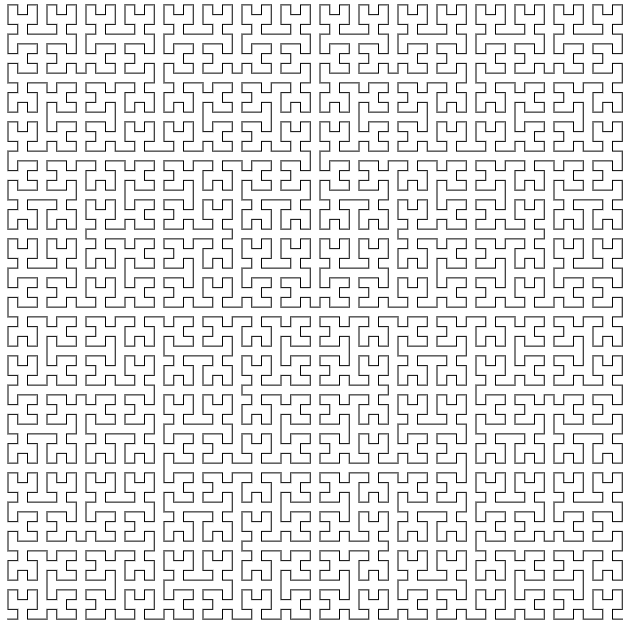
This pattern is drawn by a WebGL 2 fragment shader. Its source:

```glsl
#version 300 es
precision highp float;
precision highp int;
// One Hilbert curve through a square grid of cells, drawn as a thin black line.
// Each cell finds its rank along the curve and draws an arm from its centre
// to every neighbour whose rank differs by one.

#define CELLS 64            // cells per side, a power of two
#define LINE_WIDTH 0.101    // in cells
#define SHIFT_X -0.5        // offset of the curve from the centre, in cells
#define PAPER vec3(1.0)
#define INK vec3(0.0)

uniform vec2 u_resolution;
out vec4 fragColor;

bool inGrid(ivec2 c) {
    return all(greaterThanEqual(c, ivec2(0))) && all(lessThan(c, ivec2(CELLS)));
}

// Rank of a cell along the curve, from lower left to lower right.
int hilbertRank(ivec2 c) {
    int rank = 0;
    for (int s = CELLS / 2; s > 0; s /= 2) {
        int right = (c.x & s) != 0 ? 1 : 0;
        int upper = (c.y & s) != 0 ? 1 : 0;
        rank += s * s * ((3 * right) ^ upper);
        // The lower quadrants are transposed, the right one also turned.
        if (upper == 0) {
            if (right == 1) c = CELLS - 1 - c;
            c = c.yx;
        }
    }
    return rank;
}

// Box-filtered coverage of a line at distance d from its axis.
float lineCoverage(float d, float pixel) {
    float overlap = 0.5 * (LINE_WIDTH + pixel) - d;
    return clamp(overlap / pixel, 0.0, min(1.0, LINE_WIDTH / pixel));
}

// Distance to the arm from the cell centre towards dir; square cap.
float armDistance(vec2 p, vec2 dir) {
    float along = dot(p, dir);
    float across = abs(dot(p, vec2(-dir.y, dir.x)));
    return max(across, -along);
}

void main() {
    // Grid coordinates: the cells fill the canvas height.
    float pixel = float(CELLS) / u_resolution.y;
    vec2 grid = (gl_FragCoord.xy - 0.5 * u_resolution) * pixel;
    grid += 0.5 * float(CELLS) - vec2(SHIFT_X, 0.0);
    ivec2 cell = ivec2(floor(grid));
    vec2 local = fract(grid) - 0.5;

    // Join the cell to its predecessor and successor.
    float ink = 0.0;
    if (inGrid(cell)) {
        int rank = hilbertRank(cell);
        ivec2 side = ivec2(1, 0);
        for (int i = 0; i < 4; i++) {
            ivec2 neighbour = cell + side;
            if (inGrid(neighbour) && abs(hilbertRank(neighbour) - rank) == 1) {
                float d = armDistance(local, vec2(side));
                ink = max(ink, lineCoverage(d, pixel));
            }
            side = ivec2(-side.y, side.x);
        }
    }

    fragColor = vec4(mix(PAPER, INK, ink), 1.0);
}
```
